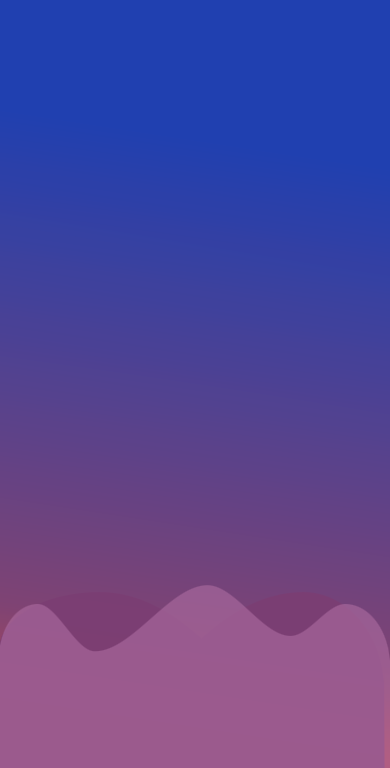
This background is drawn by a Shadertoy shader. Its source:

```glsl
// Tilted blue-to-rose dusk gradient above translucent rolling hills.

const vec3 SKY_BLUE   = vec3(0.125, 0.250, 0.690);
const vec3 DUSK_ROSE  = vec3(0.505, 0.264, 0.447);
const vec3 WARM_GLOW  = vec3(0.720, 0.280, 0.320);
const vec3 DOME_PLUM  = vec3(0.480, 0.240, 0.450);
const vec3 HILL_MAUVE = vec3(0.680, 0.428, 0.633);

const float SKY_TILT     = 0.078; // drop of the colour bands across the width
const float DUSK_START   = 0.14;
const float DUSK_END     = 0.80;
const float GLOW_END     = 0.93;
const float RIPPLE       = 0.006;
const float DOME_OPACITY = 0.90;
const float HILL_OPACITY = 0.60;
const float DOME_TOP     = 0.229;

// Crests and dips of the front hill: x, height
const int KNOTS = 5;
const vec2 HILL[KNOTS] = vec2[](
    vec2(0.097, 0.2135), vec2(0.243, 0.152), vec2(0.532, 0.238),
    vec2(0.745, 0.172), vec2(0.885, 0.2135));

// Drop of a quarter ellipse; it falls steeply past its radius
float ellipseDrop(float offset, float radius, float depth) {
    float q = max(offset / radius, 0.0);
    return depth * (1.0 - sqrt(max(1.0 - q * q, 0.0))) + 20.0 * max(q - 1.0, 0.0);
}

// Smooth waves between the knots, with rounded outer shoulders
float hillHeight(float x) {
    float h = HILL[0].y;
    for (int i = 1; i < KNOTS; i++) {
        h += (HILL[i].y - HILL[i - 1].y) * smoothstep(HILL[i - 1].x, HILL[i].x, x);
    }
    h -= ellipseDrop(HILL[0].x - x, 0.100, 0.072);
    h -= ellipseDrop(x - HILL[KNOTS - 1].x, 0.115, 0.081);
    return h;
}

// Two domes that meet in a notch near the centre
float domeHeight(float x) {
    float inLeft = max(x - 0.255, 0.0);
    float inRight = max(0.778 - x, 0.0);
    float left = DOME_TOP - 0.88 * inLeft * inLeft - ellipseDrop(0.255 - x, 0.258, 0.076);
    float right = DOME_TOP - 0.88 * inRight * inRight - ellipseDrop(x - 0.778, 0.207, 0.128);
    return max(left, right);
}

float coverage(float inside) {
    return clamp(0.5 + inside / max(fwidth(inside), 1e-5), 0.0, 1.0);
}

vec3 skyColor(vec2 uv) {
    float depth = 1.0 - uv.y - SKY_TILT * uv.x;
    float dusk = clamp((depth - DUSK_START) / (DUSK_END - DUSK_START), 0.0, 1.0);

    // Faint uneven bands along the gradient
    float ripple = sin(depth * 96.0 + uv.x * 2.0) + 0.6 * sin(depth * 157.0 - uv.x * 3.0);
    dusk += RIPPLE * ripple * smoothstep(0.0, 0.2, dusk) * (1.0 - dusk);

    vec3 color = mix(SKY_BLUE, DUSK_ROSE, dusk);
    return mix(color, WARM_GLOW, smoothstep(DUSK_END - 0.02, GLOW_END, depth));
}

void mainImage(out vec4 fragColor, in vec2 fragCoord) {
    vec2 uv = fragCoord / iResolution.xy;
    vec3 color = skyColor(uv);

    // Dark domes behind, pale hill in front
    color = mix(color, DOME_PLUM, DOME_OPACITY * coverage(domeHeight(uv.x) - uv.y));
    color = mix(color, HILL_MAUVE, HILL_OPACITY * coverage(hillHeight(uv.x) - uv.y));

    fragColor = vec4(color, 1.0);
}
```
